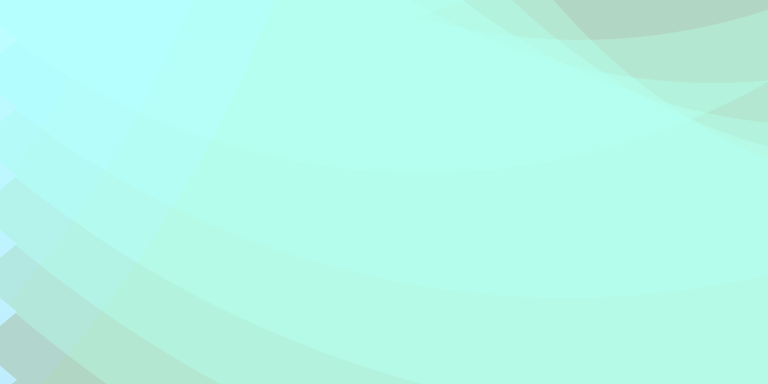
This background is drawn by a WebGL 1 fragment shader. Its source:

```glsl
precision highp float;
// Pale mint and aqua backdrop of large overlapping translucent discs with a notched left border.

uniform vec2 u_resolution;

const float SPACING = 0.177; // vertical step of rings and notches

// Antialiased coverage of a disc: 1 inside, 0 outside.
float disc(vec2 p, vec2 center, float radius, float soft) {
  return smoothstep(-soft, soft, radius - length(p - center));
}

// Number of growing bowl-shaped rings that lie above the point.
float ringLayers(vec2 p, float soft) {
  float layers = 0.0;
  for (int i = 0; i < 6; i++) {
    float k = float(i);
    float radius = 1.302 + 0.521 * k;
    float angle = 0.742 - 0.218 / (1.0 + 0.8 * k);
    vec2 start = vec2(0.042, -0.068 + SPACING * k);
    vec2 center = start + radius * vec2(sin(angle), -cos(angle));
    layers += 1.0 - disc(p, center, radius, soft);
  }
  return layers;
}

// Number of equal discs fanned across the upper right corner.
float fanLayers(vec2 p, float soft) {
  float layers = 0.0;
  for (int i = 0; i < 5; i++) {
    float k = float(i);
    vec2 center = vec2(1.51 + 0.372 * k - 0.0227 * k * k, -1.461 + 0.112 * k);
    layers += disc(p, center, 1.565, soft);
  }
  return layers;
}

// Blue tint stepping up toward the left.
float blueTint(vec2 p, float soft) {
  vec2 center = vec2(-2.326, -1.161);
  float tint = 0.0;
  for (int i = 0; i < 3; i++) {
    float k = float(i);
    tint += (0.033 - 0.009 * k) * disc(p, center, 3.255 - 0.2 * k, soft);
  }
  return tint;
}

// Repeating triangular notches pointing right from the left border.
float notches(vec2 p, float soft) {
  float offset = abs(fract((p.y - 0.104) / SPACING + 0.5) - 0.5) * SPACING;
  float halfHeight = 0.037 * (1.0 - p.x / 0.044);
  return smoothstep(-soft, soft, halfHeight - offset);
}

// Stacked layers darken slowly at first, then faster.
vec3 layerColor(float layers, float tint) {
  float t = layers / 6.0;
  return vec3(0.71 - 0.01 * t, 1.0 - 0.16 * t * t * t, 0.945 - 0.175 * t * t + tint);
}

void main() {
  // Canvas two units wide and one high, with y measured down from the top.
  vec2 uv = gl_FragCoord.xy / u_resolution;
  vec2 p = vec2(2.0 * uv.x, 1.0 - uv.y);
  float soft = 0.75 / u_resolution.y;

  float layers = ringLayers(p, soft) + fanLayers(p, soft);
  vec3 color = layerColor(min(layers, 6.0), blueTint(p, soft));

  vec3 notchColor = mix(vec3(0.74, 1.0, 1.0), vec3(0.75, 0.93, 1.0), p.y);
  color = mix(color, notchColor, notches(p, soft));
  gl_FragColor = vec4(clamp(color, 0.0, 1.0), 1.0);
}
```
